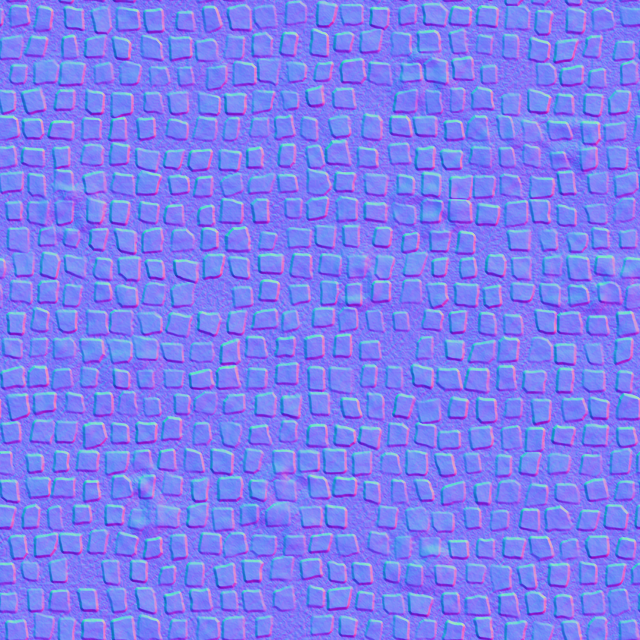
Give the GLSL for this texture map, as a WebGL 2 fragment shader.

```glsl
#version 300 es
precision highp float;

#define REPEATS 23.0
#define LIFT 0.07
#define BEVEL 0.055
#define JITTER 0.2
#define TURN 0.2
#define SKEW 0.28
#define GRAIN 0.021
#define SWELL 0.085
#define WEAR 0.13
#define SAMPLE_STEP 0.028
#define STONE_LEAN vec2(-0.035, 0.05)
#define MORTAR_LEAN vec2(0.005, -0.055)

uniform vec2 u_resolution;
out vec4 fragColor;

float hash(vec2 p) {
    return fract(sin(dot(p, vec2(127.1, 311.7))) * 43758.5453);
}

vec2 hash2(vec2 p) {
    return vec2(hash(p), hash(p + 57.3));
}

// Value noise that wraps after "count" lattice cells across the canvas
float noise(vec2 uv, float count) {
    vec2 p = uv * count;
    vec2 i = floor(p);
    vec2 f = p - i;
    f = f * f * f * (f * (f * 6.0 - 15.0) + 10.0);
    vec2 a = mod(i, count);
    vec2 b = mod(i + 1.0, count);
    return mix(mix(hash(a), hash(vec2(b.x, a.y)), f.x),
               mix(hash(vec2(a.x, b.y)), hash(b), f.x), f.y);
}

float roundedBox(vec2 p, vec2 halfSize, float radius) {
    vec2 d = abs(p) - halfSize + radius;
    return length(max(d, 0.0)) + min(max(d.x, d.y), 0.0) - radius;
}

// Coverage in x, raised height in y
vec2 stone(vec2 p, vec2 cell, float chip) {
    vec2 id = mod(cell, REPEATS);
    vec2 place = hash2(id + 3.1) - 0.5;
    vec2 size = hash2(id + 11.7);
    vec2 shape = hash2(id + 23.9) - 0.5;
    vec2 lean = hash2(id + 37.3) - 0.5;
    vec2 kind = hash2(id + 71.9);

    // Each row is slid sideways, each stone is turned a little
    float rowShift = 0.8 * (hash(vec2(id.y, 91.0)) - 0.5);
    vec2 q = p - cell - 0.5 - place * JITTER - vec2(rowShift, 0.0);
    float angle = TURN * (hash(id + 83.2) - 0.5);
    float c = cos(angle), s = sin(angle);
    q = mat2(c, s, -s, c) * q;

    // Uneven four-sided outline with one clipped corner
    vec2 slope = q;
    q.x += SKEW * shape.x * q.y;
    q.y += SKEW * shape.y * q.x;
    q.x *= 1.0 + 0.6 * lean.y * q.y;
    q.y *= 1.0 + 0.6 * lean.x * q.x;
    vec2 halfSize = mix(vec2(0.26, 0.31), vec2(0.41, 0.42), size);
    float d = roundedBox(q, halfSize, 0.1);
    vec2 corner = sign(place) * vec2(0.7, 0.714);
    d = max(d, dot(q, corner) - mix(0.35, 0.58, kind.x));
    d += 0.06 * (chip - 0.5);

    // Few stones are missing, others sit at differing depths
    float present = step(0.02, kind.y);
    float cover = present * (1.0 - smoothstep(-BEVEL, BEVEL, d));
    float lift = LIFT * mix(0.45, 1.35, kind.y);
    float top = lift + dot(slope, lean * 0.12);
    return vec2(cover, cover * max(top, 0.02));
}

// Coverage in x, height in y
vec2 surface(vec2 p) {
    vec2 uv = p / REPEATS;
    float chip = noise(uv, 83.0);
    float swell = noise(uv + 0.37, 13.0);
    float fine = noise(uv, 207.0) + 0.6 * noise(uv, 437.0);
    float damage = smoothstep(0.7, 0.88, noise(uv, 9.0));

    // Rows wander gently
    vec2 bent = p + 0.28 * vec2(noise(uv, 6.0), noise(uv + 0.5, 5.0));
    vec2 home = floor(bent);
    vec2 best = vec2(0.0);
    for (int y = -1; y <= 1; y++) {
        for (int x = -1; x <= 1; x++) {
            best = max(best, stone(bent, home + vec2(x, y), chip));
        }
    }

    // Mortar grain, stone facets and broken patches
    float facets = 0.035 * noise(uv + 0.21, 69.0) + 0.01 * chip;
    float rough = mix(GRAIN * fine, facets + 0.4 * GRAIN * fine, best.x);
    float broken = WEAR * damage * noise(uv + 0.63, 46.0);
    float height = best.y * (1.0 - 0.3 * damage) + rough + broken + SWELL * swell;
    return vec2(best.x, height);
}

void main() {
    vec2 p = gl_FragCoord.xy / u_resolution * REPEATS;
    vec2 e = vec2(SAMPLE_STEP, 0.0);
    vec2 right = surface(p + e.xy), left = surface(p - e.xy);
    vec2 above = surface(p + e.yx), below = surface(p - e.yx);
    vec2 gradient = vec2(right.y - left.y, above.y - below.y) / (2.0 * SAMPLE_STEP);
    float cover = 0.25 * (right.x + left.x + above.x + below.x);

    // Slopes become a tangent-space direction, with a mean lean per material
    vec2 lean = mix(MORTAR_LEAN, STONE_LEAN, cover);
    vec3 normal = normalize(vec3(lean - gradient, 1.0));
    vec3 color = normal * 0.5 + 0.5;
    fragColor = vec4(color * vec3(1.0, 1.0, 0.975), 1.0);
}
```
